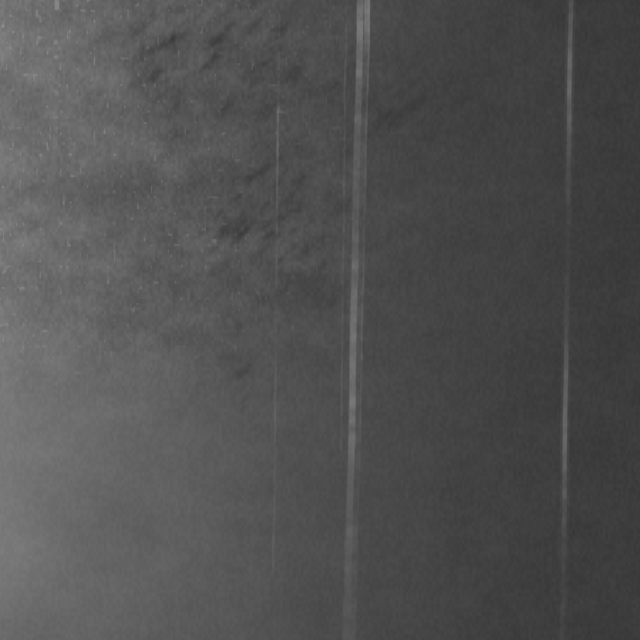
Reproduce this texture procedurally as a Shadertoy shader.

```glsl
// A worn grey metal sheet, lit from the left, with bright vertical scratches.
// A falloff gradient carries cloudy mottling, fine grain and slanted dark smudges;
// the scratches are thin leaning lines whose brightness varies along their length.

float hash(vec2 p) {
    vec3 q = fract(vec3(p.xyx) * 0.1031);
    q += dot(q, q.yzx + 33.33);
    return fract((q.x + q.y) * q.z);
}

float noise(vec2 p) {
    vec2 cell = floor(p), f = fract(p);
    f = f * f * (3.0 - 2.0 * f);
    float low = mix(hash(cell), hash(cell + vec2(1, 0)), f.x);
    float high = mix(hash(cell + vec2(0, 1)), hash(cell + vec2(1, 1)), f.x);
    return mix(low, high, f.y);
}

// Layered noise, centred on zero
float clouds(vec2 p) {
    float sum = 0.0, gain = 0.5;
    for (int i = 0; i < 4; i++) {
        sum += gain * (noise(p) - 0.5);
        p = p * 2.03 + 17.3;
        gain *= 0.5;
    }
    return sum;
}

// Soft elliptical spot, one at its centre
float spot(vec2 p, vec2 centre, vec2 radius) {
    vec2 d = (p - centre) / radius;
    return exp(-dot(d, d));
}

// Soft stretch along the height, one at its middle
float stretch(float y, float middle, float extent) {
    float d = (y - middle) / extent;
    return exp(-d * d);
}

// Scattered short strokes that rise to the right
float smudges(vec2 p, float cells, float density, float seed) {
    vec2 g = p * cells, base = floor(g);
    float ink = 0.0;
    for (int j = -1; j <= 1; j++)
    for (int i = -1; i <= 1; i++) {
        vec2 cell = base + vec2(i, j);
        vec2 jitter = vec2(hash(cell + seed), hash(cell + seed + 41.0));
        vec2 d = g - cell - jitter;
        float angle = mix(0.55, 0.95, hash(cell + seed + 83.0));
        vec2 dir = vec2(cos(angle), sin(angle));
        vec2 local = vec2(dot(d, dir), dot(d, vec2(-dir.y, dir.x)));
        float present = step(hash(cell + seed + 127.0), density);
        float depth = mix(0.4, 1.0, hash(cell + seed + 161.0));
        ink = max(ink, present * depth * spot(local, vec2(0), vec2(0.48, 0.19)));
    }
    return ink;
}

// Vertical line leaning from xBottom to xTop, with soft edges
float scratch(vec2 p, float xBottom, float xTop, float halfWidth) {
    float wobble = 0.002 * (noise(vec2(xTop * 90.0, p.y * 14.0)) - 0.5);
    float d = abs(p.x - mix(xBottom, xTop, p.y) - wobble);
    return 1.0 - smoothstep(halfWidth - 0.001, halfWidth + 0.002, d);
}

// Uneven brightness along a scratch
float wear(float y, float seed) {
    float slow = noise(vec2(seed, y * 8.0));
    float quick = noise(vec2(seed + 9.0, y * 70.0));
    return max(0.15 + 0.75 * slow + 0.6 * (quick - 0.5), 0.0);
}

float scratches(vec2 p) {
    float y = p.y;
    // Broad central scratch: faint body, brighter stretches, thin companions
    float centre = 0.3 + 0.8 * stretch(y, 0.93, 0.1) + 0.7 * stretch(y, 0.42, 0.16);
    centre *= smoothstep(-0.1, 0.2, y);
    float light = 0.045 * scratch(p, 0.546, 0.568, 0.010) * wear(y, 3.0);
    light += 0.105 * scratch(p, 0.543, 0.563, 0.0045) * centre * (0.35 + wear(y, 5.0));
    light += 0.055 * scratch(p, 0.529, 0.541, 0.001) * wear(y, 7.0) * smoothstep(0.15, 0.35, y);
    light += 0.06 * scratch(p, 0.556, 0.577, 0.001) * wear(y, 11.0) * smoothstep(0.2, 0.5, y);
    light += 0.1 * scratch(p, 0.556, 0.574, 0.004) * smoothstep(0.88, 0.98, y);
    // Thin scratch to the left of centre
    float upper = 0.55 + 1.1 * stretch(y, 0.82, 0.09);
    light += 0.075 * scratch(p, 0.426, 0.437, 0.0013) * wear(y, 13.0) * upper * smoothstep(0.08, 0.12, y);
    // Right scratch in two bright stretches
    float right = 0.2 + 0.8 * stretch(y, 0.88, 0.13) + 0.8 * stretch(y, 0.32, 0.15);
    light += 0.11 * scratch(p, 0.879, 0.892, 0.003) * right * (0.4 + wear(y, 23.0));
    light += 0.03 * scratch(p, 0.879, 0.892, 0.007) * right;
    // Broken trace near the left edge
    float broken = smoothstep(0.35, 0.7, noise(vec2(2.0, y * 90.0)));
    return light + 0.11 * scratch(p, 0.08, 0.089, 0.003) * broken * smoothstep(0.7, 0.98, y);
}

void mainImage(out vec4 fragColor, in vec2 fragCoord) {
    vec2 p = fragCoord / iResolution.xy;
    float shade = 0.234 + 0.222 * pow(1.0 - p.x, 1.65);
    float leftSide = 1.0 - smoothstep(0.2, 0.75, p.x);
    float upperLeft = leftSide * smoothstep(0.3, 0.6, p.y);

    // Cloudy mottling and faint horizontal stains
    shade += 0.045 * clouds(p * 6.0) * (0.35 + leftSide);
    shade += 0.085 * clouds(p * vec2(22.0, 34.0) + 5.0) * (0.3 + upperLeft);
    shade -= 0.02 * spot(p, vec2(0.05, 0.555), vec2(0.4, 0.02));
    shade -= 0.018 * spot(p, vec2(0.05, 0.7), vec2(0.25, 0.04));
    shade -= 0.03 * spot(p, vec2(0.1, 0.0), vec2(0.3, 0.06));

    // Smudged patches, drifting down to the right
    float patches = spot(p, vec2(0.32, 0.92), vec2(0.16, 0.08));
    patches += spot(p, vec2(0.41, 0.65), vec2(0.1, 0.14));
    patches += 0.5 * spot(p, vec2(0.37, 0.4), vec2(0.05, 0.06));
    patches += 0.4 * spot(p, vec2(0.6, 0.83), vec2(0.12, 0.06));
    patches = min(patches, 1.0);
    shade -= patches * (0.01 + 0.1 * smudges(p, 22.0, 0.5, 4.0) + 0.06 * smudges(p, 44.0, 0.5, 29.0));

    // Fine grain, drawn out vertically, with pale flecks at upper left
    float grain = noise(p * vec2(250.0, 170.0)) - 0.5;
    float brushed = noise(p * vec2(200.0, 35.0)) - 0.5;
    shade += (0.034 * grain + 0.012 * brushed) * (0.75 + 0.6 * upperLeft);
    shade += 0.07 * upperLeft * smoothstep(0.84, 0.98, noise(p * vec2(190.0, 120.0) + 60.0));

    shade += scratches(p);
    fragColor = vec4(vec3(clamp(shade, 0.0, 1.0)), 1.0);
}
```
